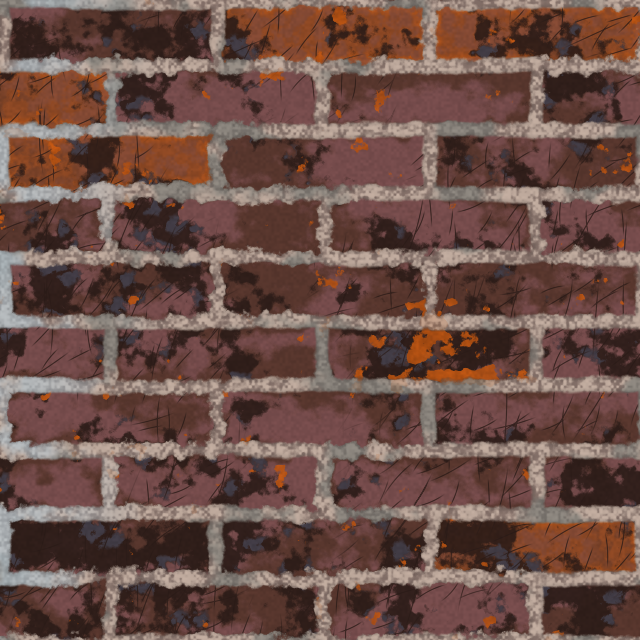
This texture is drawn by a WebGL 1 fragment shader. Its source:

```glsl
precision highp float;
// Weathered brick wall in running bond: sooty mauve bricks, rusty ones, scratches and crumbling mortar.
uniform vec2 u_resolution;

const vec2 GRID = vec2(3.0, 10.0);          // bricks across and down
const vec2 OFFSET = vec2(0.005, -0.003);    // shift of the joint lines
const float JOINT = 0.022;                  // mortar width
const float RAGGED = 0.022;                 // depth of crumbled edges
const float SCRATCH_WIDTH = 0.0018;

const vec3 MAUVE = vec3(0.46, 0.295, 0.295);
const vec3 BROWN = vec3(0.34, 0.21, 0.175);
const vec3 SOOT = vec3(0.165, 0.105, 0.09);
const vec3 SLATE = vec3(0.27, 0.26, 0.31);
const vec3 RUST = vec3(0.55, 0.28, 0.14);
const vec3 ORANGE = vec3(0.76, 0.34, 0.07);
const vec3 MORTAR = vec3(0.73, 0.65, 0.60);
const vec3 MORTAR_DARK = vec3(0.53, 0.45, 0.42);
const vec3 MORTAR_GREY = vec3(0.46, 0.46, 0.44);
const vec3 MORTAR_BLUE = vec3(0.68, 0.73, 0.76);

// Stained areas: centre, radii
const vec4 RUST_LEFT = vec4(0.08, 0.80, 0.20, 0.10);
const vec4 RUST_TOP = vec4(0.67, 0.95, 0.30, 0.08);
const vec4 RUST_LOW = vec4(0.84, 0.15, 0.20, 0.08);
const vec4 PAINT_SPLASH = vec4(0.69, 0.47, 0.10, 0.085);
const vec4 PAINT_LIP = vec4(0.68, 0.41, 0.19, 0.030);

float hash(vec2 p) {
  vec3 q = fract(p.xyx * 0.1031);
  q += dot(q, q.yzx + 33.33);
  return fract((q.x + q.y) * q.z);
}

float noise(vec2 p) {
  vec2 c = floor(p), f = fract(p);
  f = f * f * (3.0 - 2.0 * f);
  return mix(mix(hash(c), hash(c + vec2(1.0, 0.0)), f.x),
             mix(hash(c + vec2(0.0, 1.0)), hash(c + 1.0), f.x), f.y);
}

float fbm(vec2 p) {
  float sum = 0.0, amp = 0.5;
  for (int i = 0; i < 5; i++) {
    sum += amp * noise(p);
    p = mat2(1.6, 1.2, -1.2, 1.6) * p + 17.3;
    amp *= 0.5;
  }
  return sum / 0.97;
}

// Cellular noise: distance to the nearest point, and that point's random value
vec2 cells(vec2 p) {
  vec2 best = vec2(9.0, 0.0);
  for (int y = -1; y <= 1; y++)
    for (int x = -1; x <= 1; x++) {
      vec2 c = floor(p) + vec2(float(x), float(y));
      float d = length(c + vec2(hash(c), hash(c + 41.7)) - p);
      if (d < best.x) best = vec2(d, hash(c + 83.1));
    }
  return best;
}

// Layers of short bent strokes, one per grid cell
float scratches(vec2 p) {
  float sum = 0.0;
  for (int i = 0; i < 4; i++) {
    float scale = 7.0 + 4.0 * float(i);
    vec2 g = p * scale + 5.7 * float(i), c = floor(g), q = fract(g) - 0.5;
    float angle = 0.2 + 1.5 * hash(c + 3.0);
    q = mat2(cos(angle), -sin(angle), sin(angle), cos(angle)) * q;
    q.y += 0.6 * (hash(c + 9.0) - 0.5) * q.x * q.x + 0.3 * (hash(c) - 0.5);
    float line = 1.0 - smoothstep(0.0, SCRATCH_WIDTH * scale, abs(q.y));
    sum += line * (1.0 - smoothstep(0.2, 0.45, abs(q.x)));
  }
  return min(sum, 1.0);
}

float stain(vec2 p, vec4 area) {
  return max(0.0, 1.0 - length((p - area.xy) / area.zw));
}

void main() {
  vec2 uv = gl_FragCoord.xy / u_resolution;
  float coarse = fbm(uv * 13.0), fine = fbm(uv * 60.0 + 7.0), grain = noise(uv * 230.0);

  // Brick layout with gently wavering joints
  vec2 p = uv + 0.0018 * sin(uv.yx * vec2(19.0, 14.0) + 2.0 * sin(uv * 11.0)) - OFFSET;
  vec2 g = p * GRID;
  float shift = 0.5 * mod(floor(g.y) + 1.0, 2.0);
  g.x += shift;
  vec2 id = floor(g), local = fract(g);
  vec2 centre = (id + 0.5 - vec2(shift, 0.0)) / GRID + OFFSET;

  // Signed distance to the brick, ragged in patches
  vec2 q = (abs(local - 0.5) - 0.5) / GRID + 0.5 * JOINT;
  float dist = length(max(q, 0.0)) + min(max(q.x, q.y), 0.0) + 0.002 * (hash(id) - 0.5);
  float crumble = smoothstep(0.4, 0.65, noise(uv * 9.0 + 31.0)) + 0.5 * (1.0 - local.y);
  dist += RAGGED * (fine - 0.5) * (0.25 + 0.75 * crumble);
  float brickMask = 1.0 - smoothstep(-0.003, 0.0025, dist);
  float rim = smoothstep(-0.013, 0.0, dist);

  // Brick face
  float tone = fbm(uv * vec2(10.0, 15.0) + id * 3.7) + 0.2 * (hash(id + 5.0) - 0.5);
  vec3 brick = mix(MAUVE, BROWN, smoothstep(0.42, 0.62, tone + 0.3 * (fine - 0.5) + 0.07 * rim));
  float rust = max(stain(centre, RUST_LEFT), max(stain(centre, RUST_TOP), stain(centre, RUST_LOW)));
  rust = smoothstep(0.0, 0.3, rust);
  brick = mix(brick, mix(RUST, ORANGE, 0.5 * rim), rust * (0.6 + 0.4 * smoothstep(0.35, 0.6, fine)));

  // Soot, slate pits and scratches
  float grime = coarse + 0.55 * (fine - 0.5) + 0.14 * (hash(id + 11.0) - 0.5) + 0.08 * (0.5 - local.x);
  float soot = smoothstep(0.54, 0.68, grime);
  brick = mix(brick, SOOT, 0.9 * soot);
  vec2 pit = cells(uv * 22.0 + 1.4 * vec2(fine, coarse));
  brick = mix(brick, SLATE, 0.8 * soot * step(0.5, pit.y) * (1.0 - smoothstep(0.2, 0.38, pit.x)));
  brick = mix(brick, SOOT, 0.75 * scratches(uv) * smoothstep(0.4, 0.6, noise(uv * 7.0 + 3.0)));

  // Mortar: sandy, grey stains, a cool cast toward the left
  vec3 mortar = mix(MORTAR_DARK, MORTAR, smoothstep(0.3, 0.65, 0.6 * fine + 0.4 * grain));
  mortar = mix(mortar, MORTAR_GREY, 0.7 * smoothstep(0.54, 0.68, fbm(uv * 11.0 + 51.0)));
  float cool = (1.0 - smoothstep(0.02, 0.28, uv.x)) * smoothstep(0.38, 0.58, fbm(uv * 12.0 + 77.0));
  mortar = mix(mortar, MORTAR_BLUE, 0.75 * cool);
  mortar *= 1.0 - 0.12 * (1.0 - smoothstep(0.0, 0.008, dist));

  // Flaking orange paint over bricks, thinly over mortar
  float paint = max(stain(uv, PAINT_SPLASH), stain(uv, PAINT_LIP));
  float flake = smoothstep(0.75, 0.81, fbm(uv * 34.0 + 23.0) + 0.5 * paint);
  vec3 color = mix(mortar, brick, brickMask);
  color = mix(color, ORANGE * (0.8 + 0.3 * fine), flake * (0.15 + 0.75 * brickMask));
  gl_FragColor = vec4(color * (0.94 + 0.12 * grain), 1.0);
}
```
